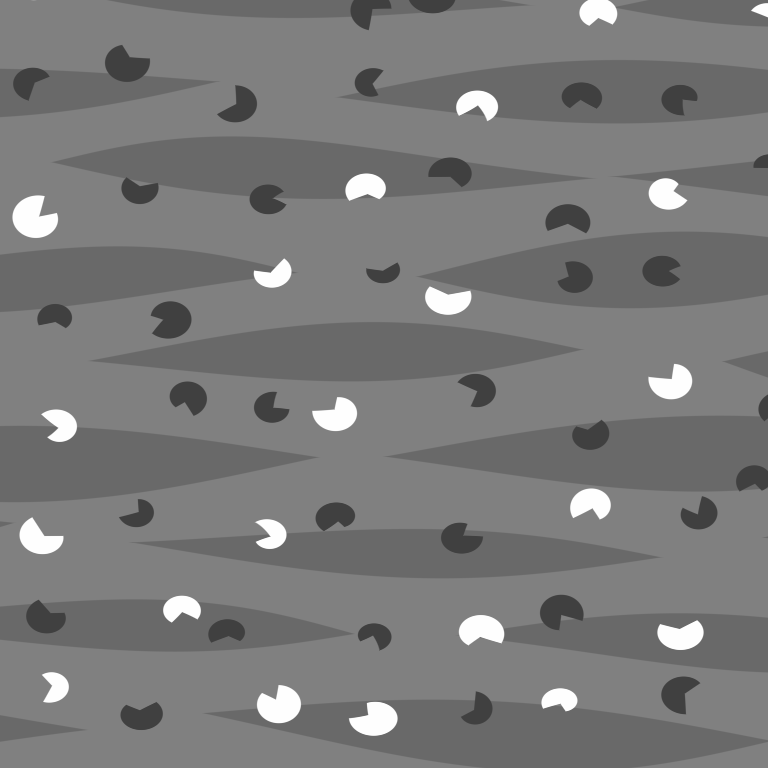
This pattern is drawn by a three.js fragment shader. Its source:

```glsl
varying vec2 vUv;

const vec3 GROUND = vec3(0.502);
const vec3 BAND = vec3(0.412);
const vec3 DARK = vec3(0.25);
const vec3 LIGHT = vec3(0.995);
const vec2 LENS_CELL = vec2(0.84, 0.1176);
const float FLECK_CELL = 0.135;
const float EDGE = 0.001;

float hash(vec2 p, float salt) {
  return fract(sin(dot(p, vec2(127.1, 311.7)) + salt * 74.7) * 43758.5453);
}

float randomIn(vec2 cell, float salt, float low, float high) {
  return mix(low, high, hash(cell, salt));
}

float cover(float d) {
  return 1.0 - smoothstep(-EDGE, EDGE, d);
}

vec2 rotate(vec2 p, float angle) {
  float c = cos(angle), s = sin(angle);
  return vec2(c * p.x + s * p.y, c * p.y - s * p.x);
}

// Bulge that falls to zero at t = -1 and 1, its peak moved by skew
float bulge(float t, float skew) {
  t += skew * (1.0 - t * t);
  float b = 1.0 - t * t;
  return b * (0.75 + 0.25 * b);
}

// Long pointed lens with a different curve above and below
float lensDistance(vec2 p, vec2 cell) {
  float t = clamp(p.x / randomIn(cell, 1.0, 0.31, 0.39), -1.5, 1.5);
  float y = p.y - p.x * randomIn(cell, 2.0, -0.05, 0.05);
  float thickness = randomIn(cell, 3.0, 0.064, 0.104);
  float share = randomIn(cell, 4.0, 0.38, 0.62);
  float top = thickness * share * bulge(t, randomIn(cell, 5.0, -0.3, 0.3));
  float bottom = thickness * (1.0 - share) * bulge(t, randomIn(cell, 6.0, -0.3, 0.3));
  return max(y - top, -y - bottom);
}

// Staggered rows of lenses
float lensCover(vec2 uv) {
  float covered = 0.0;
  float baseRow = floor(uv.y / LENS_CELL.y);
  for (int j = -1; j <= 1; j++) {
    float row = baseRow + float(j);
    float shift = row * 0.46 + 0.2;
    float baseColumn = floor(uv.x / LENS_CELL.x - shift);
    for (int i = -1; i <= 1; i++) {
      vec2 cell = vec2(baseColumn + float(i), row);
      vec2 center = (cell + vec2(shift + 0.5, 0.5)) * LENS_CELL;
      center += vec2(randomIn(cell, 7.0, -0.05, 0.05), randomIn(cell, 8.0, -0.014, 0.014));
      covered = max(covered, cover(lensDistance(uv - center, cell)));
    }
  }
  return covered;
}

// Squashed disc with a bent wedge cut out and one longer tip
float fleckDistance(vec2 p, vec2 cell) {
  float size = randomIn(cell, 11.0, 0.022, 0.031);
  p.y /= randomIn(cell, 12.0, 0.72, 0.9);
  p = rotate(p / size, randomIn(cell, 13.0, 0.0, 6.2832));
  float lean = randomIn(cell, 14.0, -0.28, 0.28);
  float disc = length(p) - 1.0 - lean * atan(p.y, -p.x + 0.0001) / 3.1416;
  vec2 q = p - vec2(randomIn(cell, 15.0, -0.15, 0.35), 0.0);
  q.y -= randomIn(cell, 16.0, -0.3, 0.3) * q.x * q.x;
  float opening = randomIn(cell, 17.0, 0.55, 1.2);
  float wedge = abs(q.y) * cos(opening) - q.x * sin(opening);
  return max(disc, -wedge) * size;
}

// Scattered flecks, about a third of them light
vec3 addFlecks(vec3 color, vec2 uv) {
  vec2 base = floor(uv / FLECK_CELL);
  for (int j = -1; j <= 1; j++) {
    for (int i = -1; i <= 1; i++) {
      vec2 cell = base + vec2(float(i), float(j));
      vec2 jitter = vec2(hash(cell, 21.0), hash(cell, 22.0)) - 0.5;
      vec2 center = (cell + 0.5 + 0.62 * jitter) * FLECK_CELL;
      float pick = fract(dot(cell, vec2(0.618, 0.414)) + 0.3 * hash(cell, 23.0));
      vec3 tone = pick < 0.33 ? LIGHT : DARK;
      color = mix(color, tone, cover(fleckDistance(uv - center, cell)));
    }
  }
  return color;
}

void main() {
  vec3 color = mix(GROUND, BAND, lensCover(vUv));
  gl_FragColor = vec4(addFlecks(color, vUv), 1.0);
}
```
